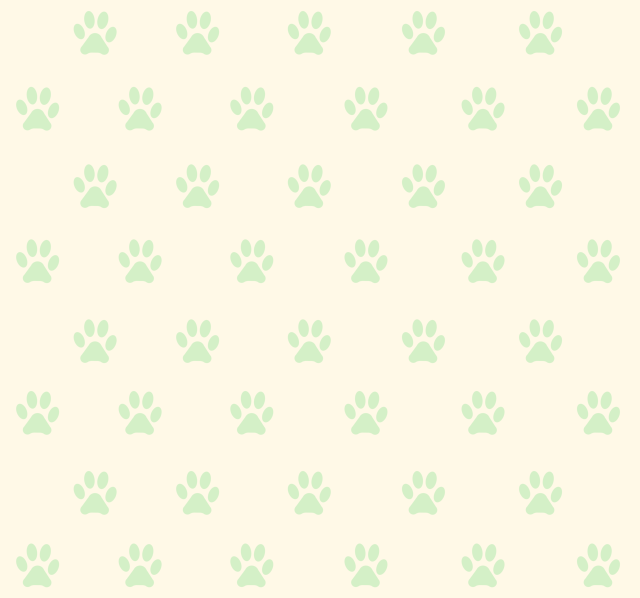
Write a Shadertoy shader that draws this pattern.

```glsl
// Staggered rows of pale green paw prints on a cream ground.
#define CANVAS_W 768.0
#define ROWS 8
#define COLS 6
#define ROW_SHIFT 69.0
#define PAW_SCALE 1.0
#define CREAM vec3(1.0, 0.977, 0.905)
#define GREEN vec3(0.83, 0.94, 0.78)

// Uneven spacing: column centres from the left, row centres from the top.
const float columnX[COLS] = float[](45.0, 168.0, 302.0, 439.0, 579.5, 718.0);
const float rowY[ROWS] = float[](39.5, 130.5, 223.5, 313.5, 409.5, 495.5, 591.5, 678.5);

// Approximate distance to an ellipse whose long axis leans right by tilt.
float toe(vec2 p, vec2 centre, vec2 radii, float tilt) {
    p -= centre;
    float c = cos(tilt), s = sin(tilt);
    vec2 q = vec2(c * p.x - s * p.y, s * p.x + c * p.y);
    float k = length(q / radii);
    return k * (k - 1.0) / max(length(q / (radii * radii)), 1e-4);
}

// Capsule whose radius changes from ra to rb.
float taperedCapsule(vec2 p, vec2 a, vec2 b, float ra, float rb) {
    vec2 pa = p - a, ba = b - a;
    float h = clamp(dot(pa, ba) / dot(ba, ba), 0.0, 1.0);
    return length(pa - ba * h) - mix(ra, rb, h);
}

float smoothMin(float a, float b, float k) {
    float h = max(k - abs(a - b), 0.0) / k;
    return min(a, b) - h * h * k * 0.25;
}

// Domed pad with two lobes and a shallow notch below.
float pad(vec2 p) {
    vec2 top = vec2(0.0, -8.7);
    vec2 leftLobe = vec2(-12.0, -20.3), rightLobe = vec2(11.1, -20.6);
    float sides = min(taperedCapsule(p, top, leftLobe, 8.5, 5.6),
                      taperedCapsule(p, top, rightLobe, 8.5, 5.6));
    float base = taperedCapsule(p, leftLobe, rightLobe, 3.2, 3.2);
    return smoothMin(sides, base, 2.0);
}

float paw(vec2 p) {
    float d = pad(p);
    d = min(d, toe(p, vec2(-6.7, 15.7), vec2(6.2, 10.6), -0.12));
    d = min(d, toe(p, vec2(9.4, 15.1), vec2(6.4, 10.6), 0.22));
    d = min(d, toe(p, vec2(-18.9, 1.7), vec2(6.0, 9.7), -0.40));
    return min(d, toe(p, vec2(19.2, -2.0), vec2(6.0, 9.8), 0.40));
}

void mainImage(out vec4 fragColor, in vec2 fragCoord) {
    float pixel = CANVAS_W / iResolution.x;
    vec2 p = vec2(fragCoord.x, iResolution.y - fragCoord.y) * pixel;

    // Offset from the nearest paw; shifted rows hold one paw fewer.
    vec2 nearest = vec2(1e4);
    for (int r = 0; r < ROWS; r++) {
        bool shifted = r % 2 == 0;
        int count = shifted ? COLS - 1 : COLS;
        for (int c = 0; c < count; c++) {
            vec2 offset = p - vec2(columnX[c] + (shifted ? ROW_SHIFT : 0.0), rowY[r]);
            if (dot(offset, offset) < dot(nearest, nearest)) nearest = offset;
        }
    }

    // Flip to y up and blend across the edge.
    float d = paw(vec2(nearest.x, -nearest.y) / PAW_SCALE) * PAW_SCALE;
    float ink = 1.0 - smoothstep(-0.7 * pixel, 0.7 * pixel, d);
    fragColor = vec4(mix(CREAM, GREEN, ink), 1.0);
}
```
